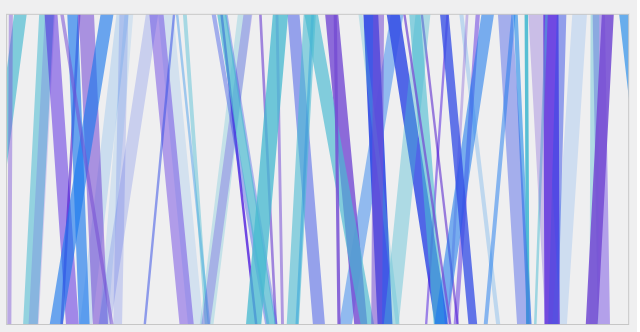
Give the GLSL for this pattern, as a Shadertoy shader.

```glsl
float hash(float n) {
    return fract(sin(n * 12.9898) * 43758.5453);
}

// Teal, sky, azure, blue, indigo and violet inks
vec3 inkColor(float pick) {
    vec3 inks[6] = vec3[6](
        vec3(0.28, 0.73, 0.82), vec3(0.25, 0.60, 0.92), vec3(0.10, 0.47, 0.93),
        vec3(0.20, 0.30, 0.90), vec3(0.27, 0.06, 0.87), vec3(0.46, 0.30, 0.83));
    return inks[int(min(pick * 6.0, 5.0))];
}

// Antialiased coverage of a signed distance, negative inside
float coverage(float dist, float pixel) {
    return clamp(0.5 - dist / pixel, 0.0, 1.0);
}

void mainImage(out vec4 fragColor, in vec2 fragCoord) {
    float pixel = 1.0 / iResolution.y;
    float aspect = iResolution.x * pixel;
    vec2 uv = fragCoord * pixel;
    vec3 paper = vec3(0.937, 0.937, 0.941);

    // Panel inset from the canvas edges
    vec2 low = vec2(0.02, 0.0225);
    vec2 high = vec2(aspect - 0.034, 0.957);
    vec2 size = high - low;
    vec2 p = uv - low;
    vec2 edge = abs(p - 0.5 * size) - 0.5 * size;
    float panelDist = max(edge.x, edge.y);

    // Translucent slanted strokes, half of them broad and half thin
    vec3 strokes = paper;
    for (int i = 0; i < 62; i++) {
        float id = float(i) + 1.0;
        bool broad = hash(id + 0.13) < 0.5;
        float topX = fract(id * 0.618034 + 0.03 * hash(id + 0.29)) * size.x;
        float shift = mix(-0.16, 0.18, hash(id + 0.41));
        float slope = shift / size.y;
        float center = topX + slope * (size.y - p.y);
        float halfWidth = broad ? mix(0.013, 0.023, hash(id + 0.57))
                                : mix(0.0035, 0.0065, hash(id + 0.57));
        float strength = hash(id + 0.71);
        float alpha = broad ? mix(0.15, 0.95, pow(strength, 1.4))
                            : mix(0.25, 0.95, strength);
        float dist = abs(p.x - center) / sqrt(1.0 + slope * slope) - halfWidth;
        strokes = mix(strokes, inkColor(hash(id + 0.87)), alpha * coverage(dist, pixel));
    }

    // Strokes clipped to the panel, hairline frame and pale right margin
    vec3 color = mix(paper, strokes, coverage(panelDist, pixel));
    color = mix(color, vec3(0.76), coverage(abs(panelDist) - 0.0013, pixel));
    color = mix(color, vec3(1.0), coverage(aspect - 0.009 - uv.x, pixel));
    fragColor = vec4(color, 1.0);
}
```
